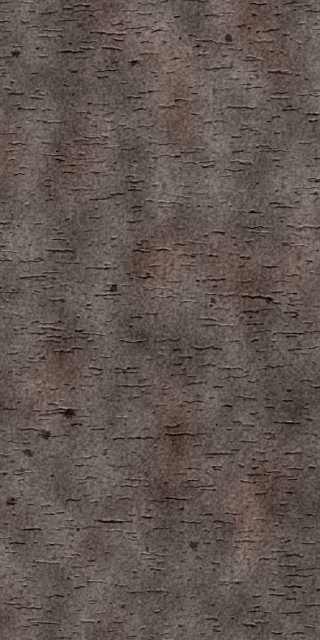
This texture is drawn by a WebGL 2 fragment shader. Its source:

```glsl
#version 300 es
precision highp float;
// Weathered brown-grey bark: soft vertical streaks and blotches under fine grain,
// crossed by short raised horizontal lenticels (lit crest, dark underside) and
// sparse ragged pits. All lengths are in units of the canvas width.

#define STREAK_GAIN 0.27
#define BLOTCH_GAIN 0.27
#define GRAIN_GAIN 0.36
#define CREST_GAIN 0.38
#define SHADOW_GAIN 0.66
#define DASH_CHANCE 0.56
#define PIT_CHANCE 0.30
#define BASE_TONE 0.675
#define DARK_BARK vec3(0.12, 0.08, 0.065)
#define LIGHT_BARK vec3(0.51, 0.47, 0.45)
#define RUST_TINT vec3(0.035, -0.005, -0.015)

uniform vec2 u_resolution;
out vec4 fragColor;

// Integer hash: two uniform values per lattice cell
vec2 hash2(vec2 cell) {
  uvec2 v = uvec2(ivec2(cell)) * 1664525u + 1013904223u;
  v.x += v.y * 1664525u;
  v.y += v.x * 1664525u;
  v ^= v >> 16u;
  v.x += v.y * 1664525u;
  v.y += v.x * 1664525u;
  v ^= v >> 16u;
  return vec2(v & 65535u) / 65535.0;
}

float cornerSlope(vec2 cell, vec2 offset) {
  float angle = 6.28319 * hash2(cell).x;
  return dot(vec2(cos(angle), sin(angle)), offset);
}

float gradientNoise(vec2 p) {
  vec2 i = floor(p), f = p - i;
  vec2 u = f * f * f * (f * (f * 6.0 - 15.0) + 10.0);
  vec2 e = vec2(1.0, 0.0);
  float low = mix(cornerSlope(i, f), cornerSlope(i + e, f - e), u.x);
  float high = mix(cornerSlope(i + e.yx, f - e.yx), cornerSlope(i + 1.0, f - 1.0), u.x);
  return mix(low, high, u.y);
}

float fbm(vec2 p) {
  float sum = 0.0, gain = 1.0;
  for (int i = 0; i < 4; i++) {
    sum += gain * gradientNoise(p);
    p = mat2(1.6, 1.2, -1.2, 1.6) * p + 17.3;
    gain *= 0.6;
  }
  return sum;
}

float bell(float x) { return exp(-x * x); }

// Raised dashes scattered over a jittered grid; returns a signed tone change
float lenticels(vec2 p, vec2 pitch, float seed, float px) {
  vec2 home = floor(p / pitch);
  float crest = 0.0, shadow = 0.0;
  for (int j = -1; j <= 1; j++)
  for (int i = -1; i <= 1; i++) {
    vec2 cell = home + vec2(i, j);
    vec2 place = hash2(cell + seed), shape = hash2(cell + seed + 311.0);
    vec2 look = hash2(cell + seed + 733.0);
    float crowd = 0.35 * gradientNoise(cell * pitch * 4.0 + seed);
    if (look.x > DASH_CHANCE + crowd) continue;
    vec2 d = p - (cell + place) * pitch;
    float halfLength = pitch.x * mix(0.08, 0.58, shape.x * shape.x);
    float thick = max(mix(0.0016, 0.0031, shape.y), 0.55 * px);
    d.y += 0.006 * gradientNoise(vec2(p.x * 45.0, place.x * 90.0)) + d.x * (look.y - 0.5) * 0.16;
    float worn = gradientNoise(vec2(p.x * 75.0, place.y * 70.0));
    float along = 1.0 - smoothstep(0.55, 1.0, abs(d.x) / halfLength + 0.4 * worn);
    crest = max(crest, along * bell(d.y / thick - 0.6) * mix(0.2, 1.0, look.y));
    shadow = max(shadow, along * bell((d.y / thick + 1.6) / 1.15) * mix(0.45, 1.0, place.x));
  }
  return CREST_GAIN * crest - SHADOW_GAIN * shadow;
}

// Sparse ragged holes with a faint lit rim
float pits(vec2 p, float pitch) {
  vec2 home = floor(p / pitch);
  float tone = 0.0;
  float ragged = 0.65 * gradientNoise(p * 50.0) + 0.6 * gradientNoise(p * 105.0);
  for (int j = -1; j <= 1; j++)
  for (int i = -1; i <= 1; i++) {
    vec2 cell = home + vec2(i, j);
    vec2 place = hash2(cell + 1201.0), shape = hash2(cell + 1607.0);
    if (shape.x > PIT_CHANCE) continue;
    float radius = mix(0.005, 0.019, shape.y * shape.y);
    vec2 d = (p - (cell + place) * pitch) / radius;
    float r = length(d * vec2(0.85, 1.1)) + ragged;
    tone -= 0.5 * (1.0 - smoothstep(0.45, 1.15, r));
    tone += 0.14 * bell((r - 1.35) * 4.0) * smoothstep(-0.3, 0.8, d.y);
  }
  return tone;
}

void main() {
  vec2 p = gl_FragCoord.xy / u_resolution.x;
  float px = 1.0 / u_resolution.x;

  // Broad streaks, cloudy blotches and fine grain
  float streak = gradientNoise(vec2(p.x * 5.5 + 0.3 * gradientNoise(p * 3.0), p.y * 0.9 + 7.0));
  float blotch = fbm(p * vec2(8.0, 6.0) + 31.0);
  float grain = gradientNoise(p * vec2(75.0, 90.0)) * 0.6 + gradientNoise(p.yx * 125.0 + 9.0) * 0.8;
  float scratch = gradientNoise(mat2(0.8, 0.6, -0.6, 0.8) * p * vec2(95.0, 40.0));
  float tone = BASE_TONE + STREAK_GAIN * streak + BLOTCH_GAIN * blotch;
  tone += GRAIN_GAIN * grain + 0.12 * scratch;

  // Small dark flecks, lenticels in two sizes, pits
  float fleck = gradientNoise(p * vec2(38.0, 80.0) + 53.0) + 0.3 * blotch;
  tone -= 0.30 * smoothstep(0.3, 0.6, fleck);
  tone += lenticels(p, vec2(0.115, 0.034), 0.0, px);
  tone += lenticels(p + 0.37, vec2(0.062, 0.029), 2003.0, px);
  tone += pits(p, 0.15);

  // Tone to colour, with rusty patches
  vec3 bark = mix(DARK_BARK, LIGHT_BARK, clamp(tone, -0.12, 1.2));
  float rust = smoothstep(0.1, 0.5, gradientNoise(p * vec2(4.5, 3.0) + 83.0) + 0.5 * grain);
  fragColor = vec4(bark + RUST_TINT * rust, 1.0);
}
```
